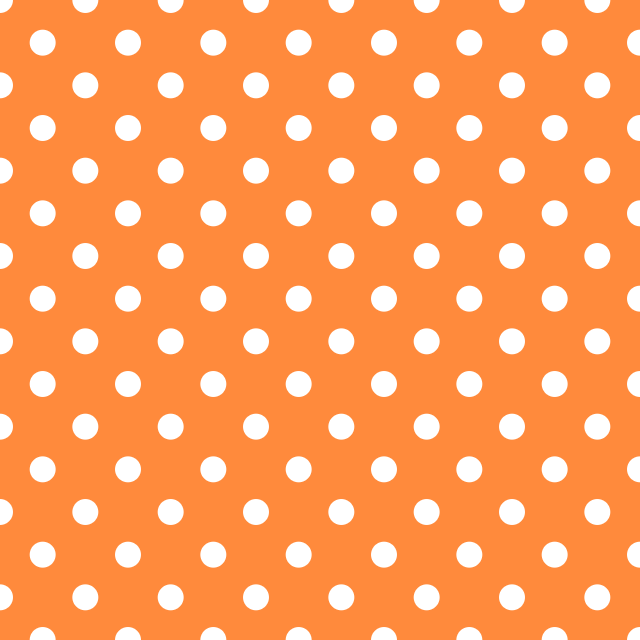
Reproduce this pattern procedurally as a WebGL 2 fragment shader.

```glsl
#version 300 es
precision highp float;

uniform vec2 u_resolution;
out vec4 fragColor;

const float REPEATS = 7.5;       // lattice cells across the canvas
const float DOT_RADIUS = 0.152;  // in cells
const vec3 GROUND_COLOR = vec3(1.0, 0.543, 0.234);
const vec3 DOT_COLOR = vec3(1.0);

// Distance to the nearest point of a unit square grid
float gridDistance(vec2 p) {
    return length(fract(p + 0.5) - 0.5);
}

// Signed distance to dots at cell corners and cell centres
float dotDistance(vec2 p) {
    return min(gridDistance(p), gridDistance(p - 0.5)) - DOT_RADIUS;
}

void main() {
    // Cell coordinates, anchored at the top left corner
    float cellsPerPixel = REPEATS / min(u_resolution.x, u_resolution.y);
    vec2 fromTopLeft = vec2(gl_FragCoord.x, u_resolution.y - gl_FragCoord.y);
    float dist = dotDistance(fromTopLeft * cellsPerPixel);

    // One-pixel edge smoothing
    float coverage = clamp(0.5 - dist / cellsPerPixel, 0.0, 1.0);
    fragColor = vec4(mix(GROUND_COLOR, DOT_COLOR, coverage), 1.0);
}
```
